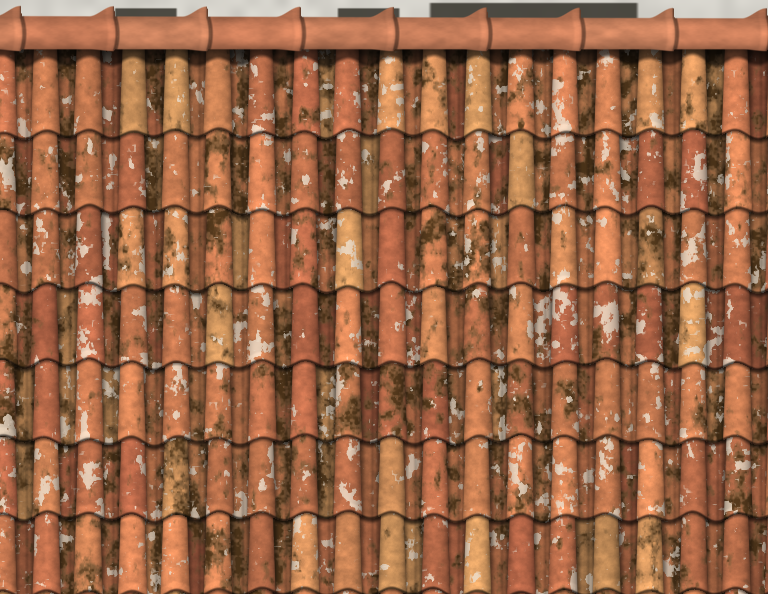
Write a WebGL 1 fragment shader that draws this texture.

```glsl
precision highp float;
// Weathered barrel-tile roof: seven rows of terracotta tiles under a ridge course.
uniform vec2 u_resolution;

const float ASPECT = 1.293;
const vec2 PITCH = vec2(0.0727, 0.1288);   // column and row spacing
const vec2 START = vec2(0.0411, 0.0985);   // left and top of the tile grid
const vec3 MOSS = vec3(0.27, 0.18, 0.08);
const vec3 GRIME = vec3(0.43, 0.32, 0.20);
const vec3 LICHEN = vec3(0.83, 0.77, 0.70);

float hash(vec2 p) {
  return fract(sin(dot(p, vec2(127.1, 311.7))) * 43758.5453);
}

float noise(vec2 p) {
  vec2 i = floor(p), f = fract(p);
  f = f * f * (3.0 - 2.0 * f);
  float low = mix(hash(i), hash(i + vec2(1.0, 0.0)), f.x);
  float high = mix(hash(i + vec2(0.0, 1.0)), hash(i + 1.0), f.x);
  return mix(low, high, f.y);
}

float fbm(vec2 p) {
  float sum = 0.0, gain = 0.533;
  for (int i = 0; i < 4; i++) {
    sum += gain * noise(p);
    p = p * 2.03 + 17.3;
    gain *= 0.5;
  }
  return sum;
}

float band(float x, float a, float b, float soft) {
  return smoothstep(a - soft, a + soft, x) - smoothstep(b - soft, b + soft, x);
}

// Fired clay: brick red through orange to ochre
vec3 clayTone(vec2 id) {
  float t = hash(id + 3.7);
  vec3 tone = mix(vec3(0.66, 0.37, 0.26), vec3(0.76, 0.47, 0.31), smoothstep(0.0, 0.6, t));
  tone = mix(tone, vec3(0.75, 0.54, 0.34), smoothstep(0.65, 0.95, t));
  return tone * (0.91 + 0.19 * hash(id + 8.1));
}

// Stains, moss and pale lichen; age runs from 0 (clean) to 1 (overgrown)
vec3 weather(vec3 color, vec2 p, vec2 id, float age) {
  vec2 q = p + 5.0 * vec2(hash(id), hash(id + 1.3));
  float stain = fbm(q * vec2(60.0, 38.0));
  float speck = noise(q * 230.0);
  color *= 0.84 + 0.32 * fbm(q * 95.0);
  color = mix(color, GRIME, 0.8 * smoothstep(0.70, 0.95, stain + 0.42 * age));
  float moss = smoothstep(0.90, 1.15, stain + 0.42 * age + 0.28 * (speck - 0.3));
  color = mix(color, MOSS, 0.85 * moss);
  float patchy = fbm(q * vec2(58.0, 42.0) + 31.0) + 0.17 * (hash(id + 6.2) - 0.5);
  color = mix(color, LICHEN, 0.85 * smoothstep(0.67, 0.73, patchy));
  float dots = smoothstep(0.80, 0.92, noise(q * 190.0 + 9.0)) * smoothstep(0.42, 0.62, patchy);
  return mix(color, LICHEN, 0.6 * dots);
}

vec3 roof(vec2 p, float px) {
  vec2 g = (p - START) / PITCH;
  float x = fract(g.x) - 0.5;
  // Row edges arch over the covers and sag in the channels
  float v = g.y + 0.045 * cos(6.2832 * x) + 0.07 * (noise(g * vec2(1.3, 1.0)) - 0.5);
  float row = max(floor(v), 0.0);
  float y = v - row;
  vec2 id = vec2(floor(g.x), row);

  // Channel tile between the covers
  vec2 panId = vec2(floor(g.x + 0.5), row + 40.0);
  vec3 pan = clayTone(panId) * 0.88;
  pan = weather(pan, p, panId, 0.35 + 0.65 * hash(panId + 2.2));
  pan *= mix(0.52, 0.96, smoothstep(0.27, 0.43, abs(x)));
  pan *= 1.0 - 0.2 * band(fract(g.x + 0.5), 0.53, 0.60, 0.04);

  // Tapered cover tile, wider at its lower end
  float side = x - 0.06 * (hash(id + 4.4) - 0.5);
  float halfWidth = mix(0.275, 0.335, y) + 0.02 * (hash(id + 5.5) - 0.5);
  float s = clamp(side / halfWidth, -1.0, 1.0);
  float age = pow(hash(id + 7.7), 2.2);
  vec3 cover = weather(clayTone(id), p, id, 0.1 + 0.75 * age);
  cover *= mix(0.60, 1.11, sqrt(1.0 - s * s)) - 0.09 * s;
  cover *= 1.0 + 0.07 * band(y, 0.88, 0.95, 0.02);

  float soft = px / PITCH.x * 0.7;
  float mask = 1.0 - smoothstep(halfWidth - soft, halfWidth + soft, abs(side));
  vec3 color = mix(pan, cover, mask);
  // Dark lip and the shadow cast on the next row
  color *= 1.0 - 0.62 * smoothstep(0.955, 0.99, y);
  color *= mix(0.38, 1.0, smoothstep(0.0, 0.075, y + 0.02 * mask));
  return color * mix(0.55, 1.0, smoothstep(0.084, 0.105, p.y + 0.008 * mask));
}

vec3 ridge(vec2 p, float f, float id, float h) {
  vec3 color = mix(vec3(0.75, 0.46, 0.33), vec3(0.79, 0.53, 0.39), hash(vec2(id, 9.0)));
  color *= 0.86 + 0.28 * fbm(p * vec2(35.0, 70.0));
  color *= 0.72 + 0.36 * sin(3.1416 * clamp(h * 0.85 + 0.12, 0.0, 1.0));
  color *= 1.0 + 0.08 * band(f, 0.90, 0.96, 0.02);
  float joint = 1.0 - smoothstep(0.008, 0.035, min(f, 1.0 - f));
  return color * (1.0 - 0.42 * joint);
}

// Pale wall with dark openings behind the ridge
vec3 backdrop(vec2 p) {
  float x = p.x / ASPECT;
  float dark = band(x, 0.56, 0.83, 0.003) * smoothstep(0.003, 0.007, p.y);
  dark += (band(x, 0.15, 0.23, 0.002) + band(x, 0.44, 0.52, 0.002)) * smoothstep(0.012, 0.016, p.y);
  vec3 wall = vec3(0.84, 0.83, 0.80) * (0.94 + 0.1 * noise(p * 40.0));
  return mix(wall, vec3(0.20, 0.19, 0.16), 0.85 * dark);
}

void main() {
  vec2 uv = gl_FragCoord.xy / u_resolution;
  vec2 p = vec2(uv.x * ASPECT, 1.0 - uv.y);
  float px = 1.0 / u_resolution.y;

  // Ridge segments flare upward at their right ends
  float h = clamp((p.y - 0.03) / 0.054, 0.0, 1.0);
  float r = (p.x - 0.037) / 0.157 - 0.10 * h * (1.0 - h);
  float f = fract(r);
  float flare = smoothstep(0.72, 0.98, f) * (1.0 - smoothstep(0.985, 1.0, f));
  float top = 0.029 - 0.017 * flare + 0.004 * (uv.x - 0.5);
  float bottom = 0.083 + 0.003 * flare;

  vec3 color = mix(backdrop(p), ridge(p, f, floor(r), h), smoothstep(top - px, top + px, p.y));
  color = mix(color, roof(p, px), smoothstep(bottom - px, bottom + px, p.y));
  gl_FragColor = vec4(color, 1.0);
}
```
